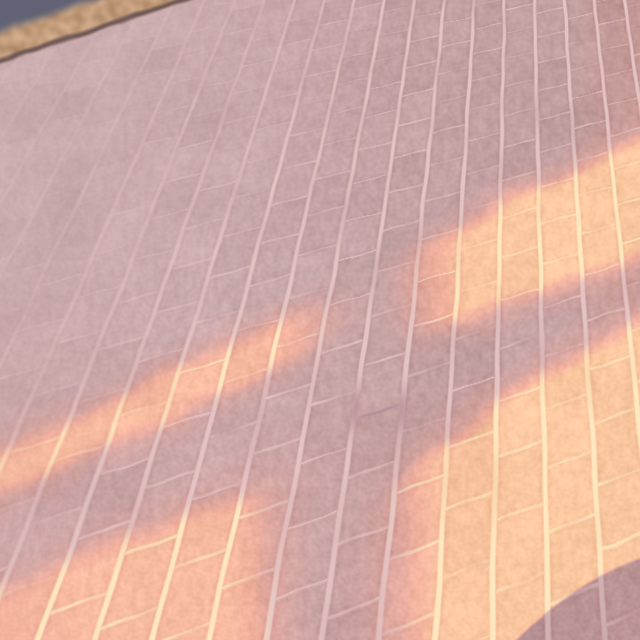
Reproduce this texture procedurally as a WebGL 2 fragment shader.

```glsl
#version 300 es
precision highp float;
// Brick paving seen at a slant, with bands of warm low sun across mauve shade.
// A projective map turns the canvas into columns and rows of running bond;
// soft sheared bands give the light, and gradient noise the wear.
uniform vec2 u_resolution;
out vec4 fragColor;

float hash(vec2 p) {
    p = fract(p * vec2(0.1031, 0.1137));
    p += dot(p, p.yx + 33.33);
    return fract((p.x + p.y) * p.x * 17.3);
}

vec2 gradientAt(vec2 cell) {
    float angle = 6.2832 * hash(cell + 71.0);
    return vec2(cos(angle), sin(angle));
}

float gradientNoise(vec2 p) {
    vec2 i = floor(p), f = fract(p);
    vec2 s = f * f * f * (f * (f * 6.0 - 15.0) + 10.0);
    vec2 e = vec2(0.0, 1.0);
    float low = mix(dot(gradientAt(i), f), dot(gradientAt(i + e.yx), f - e.yx), s.x);
    float high = mix(dot(gradientAt(i + e), f - e), dot(gradientAt(i + 1.0), f - 1.0), s.x);
    return mix(low, high, s.y);
}

// 1 inside a joint of the given half width, fading over softness
float joint(float dist, float halfWidth, float softness) {
    return 1.0 - smoothstep(halfWidth - softness, halfWidth + softness, dist);
}

// 1 below an edge, 0 above it
float below(float height, float softness) {
    return 1.0 - smoothstep(-softness, softness, height);
}

// Height of the foreground shadow along the lower right corner
float cornerShadow(vec2 p) {
    float r = 1.0 - p.x;
    return below(p.y - 0.128 + 0.35 * r + 1.6 * r * r, 0.005);
}

// Strength of the sun; a larger spread gives the warm glow around it
float sunlight(vec2 p, float spread) {
    vec2 q = p + 0.016 * vec2(gradientNoise(p * 9.0), gradientNoise(p * 11.0 + 40.0));
    float r = 1.0 - q.x;

    float leftBand = below(abs(q.y - 0.258 - 0.464 * q.x) - 0.034, 0.024 * spread)
        * (1.0 - smoothstep(0.38, 0.52 + 0.04 * spread, q.x)) * 0.85;
    float rightBand = below(abs(q.y - 0.69 + 0.42 * r) - 0.092 + 0.07 * r, 0.024 * spread)
        * smoothstep(0.64 - 0.03 * spread, 0.75, q.x);
    float rightPool = below(q.y - 0.495 + 0.5 * r + 0.35 * r * r, 0.028 * spread)
        * smoothstep(0.60 - 0.03 * spread, 0.72, q.x);
    float leftPool = below(q.y - 0.08 - 0.385 * q.x, 0.032 * spread)
        * (1.0 - smoothstep(0.34, 0.43 + 0.03 * spread, q.x))
        * mix(0.65, 0.9, smoothstep(0.0, 0.2, q.x));

    float light = max(max(leftBand, rightBand), max(rightPool, leftPool));
    return light * (1.0 - cornerShadow(p));
}

void main() {
    vec2 p = gl_FragCoord.xy / u_resolution;

    // Ground coordinates: columns meet far above, rows far to the right
    float depth = 2.1237 - p.y;
    vec2 ground = vec2((p.x - 0.81) / (0.0417 * depth) + 0.467,
                       6.94 * (5.982 - p.x) / depth);
    vec2 aa = 0.6 * fwidth(ground);
    ground.x += 0.05 * gradientNoise(ground * vec2(1.0, 0.8));
    float column = floor(ground.x);
    float along = ground.y - 0.66 + 0.5 * mod(column, 2.0);
    along += 0.12 * (hash(vec2(column + 50.0, 3.0)) - 0.5);
    along += 0.04 * gradientNoise(ground * vec2(2.0, 1.0) + 30.0);
    vec2 brick = vec2(column, floor(along));
    vec2 f = vec2(fract(ground.x), fract(along));
    vec2 toJoint = min(f, 1.0 - f);

    // Joints blur and fade toward the far left
    float blur = 1.0 - smoothstep(-0.3, 0.3, p.x - 0.55 * p.y + 0.1);
    float columnWear = 0.95 + 0.7 * gradientNoise(vec2(round(ground.x) * 3.7, ground.y * 0.6));
    float rowWear = 0.2 + 0.65 * hash(brick + 90.0)
        + 0.6 * gradientNoise(ground * vec2(1.7, 1.1) + 12.0);
    float columnJoint = joint(toJoint.x, 0.05, 0.016 + 0.035 * blur + aa.x) * columnWear;
    float rowJoint = joint(toJoint.y, 0.026, 0.01 + 0.02 * blur + aa.y) * max(rowWear, 0.0);
    float grout = max(columnJoint, rowJoint) * mix(1.0, 0.28, blur);

    // Brick faces: shade, warm glow, rosy fringe, then full sun
    float light = sunlight(p, 1.0);
    float glow = sunlight(p, 3.2);
    vec3 shade = mix(vec3(0.79, 0.67, 0.68), vec3(0.755, 0.625, 0.63),
                     smoothstep(0.2, 0.85, p.x));
    shade = mix(shade, vec3(0.78, 0.60, 0.58), 0.8 * smoothstep(0.85, 1.0, p.x));
    shade = mix(shade, vec3(0.80, 0.635, 0.63), 0.6 * smoothstep(0.6, 0.2, p.y));
    shade = mix(shade, vec3(0.85, 0.645, 0.62), smoothstep(0.0, 0.5, glow));
    shade = mix(shade, vec3(0.72, 0.57, 0.58), 0.85 * cornerShadow(p));
    vec3 color = mix(shade, vec3(0.95, 0.695, 0.62), smoothstep(0.0, 0.65, light));
    vec3 sun = mix(vec3(0.975, 0.745, 0.63), vec3(0.985, 0.785, 0.63), smoothstep(0.4, 0.9, p.x));
    color = mix(color, sun, smoothstep(0.5, 1.0, light));

    // Grain, uneven firing, and a darker rim beside each joint
    color += 0.03 * (hash(brick + 20.0) - 0.5);
    color += 0.025 * gradientNoise(p * 14.0);
    float grain = gradientNoise(p * vec2(75.0, 55.0)) + 0.8 * gradientNoise(p * 150.0 + 9.0);
    color += mix(0.045, 0.025, blur) * grain;
    float rim = max(joint(toJoint.x, 0.11, 0.06), 0.6 * joint(toJoint.y, 0.07, 0.05));
    color -= vec3(0.022, 0.032, 0.03) * rim * (1.0 - 0.8 * blur);

    // Pale joints, darkened by a stain near the middle
    vec3 groutColor = mix(vec3(0.895, 0.765, 0.765), vec3(1.0, 0.91, 0.75),
                          smoothstep(0.0, 0.8, light));
    groutColor = mix(groutColor, vec3(0.82, 0.69, 0.69), cornerShadow(p));
    vec2 fromStain = (p - vec2(0.59, 0.36)) / vec2(0.06, 0.035);
    groutColor = mix(groutColor, vec3(0.68, 0.52, 0.56), exp(-dot(fromStain, fromStain)));
    color = mix(color, groutColor, clamp(grout, 0.0, 1.0));

    // Dark kerb line, tan verge and slate ground in the far corner
    float verge = p.y - 0.902 - 0.333 * p.x + 0.004 * gradientNoise(p * 30.0);
    vec3 earth = vec3(0.76, 0.61, 0.48) + 0.14 * gradientNoise(p * 60.0);
    color = mix(color, earth, smoothstep(-0.003, 0.004, verge));
    color = mix(color, vec3(0.40, 0.32, 0.32), 0.9 * below(abs(verge - 0.003) - 0.004, 0.004));
    color = mix(color, vec3(0.38, 0.39, 0.46), smoothstep(0.038, 0.06, verge));

    fragColor = vec4(clamp(color, 0.0, 1.0), 1.0);
}
```
